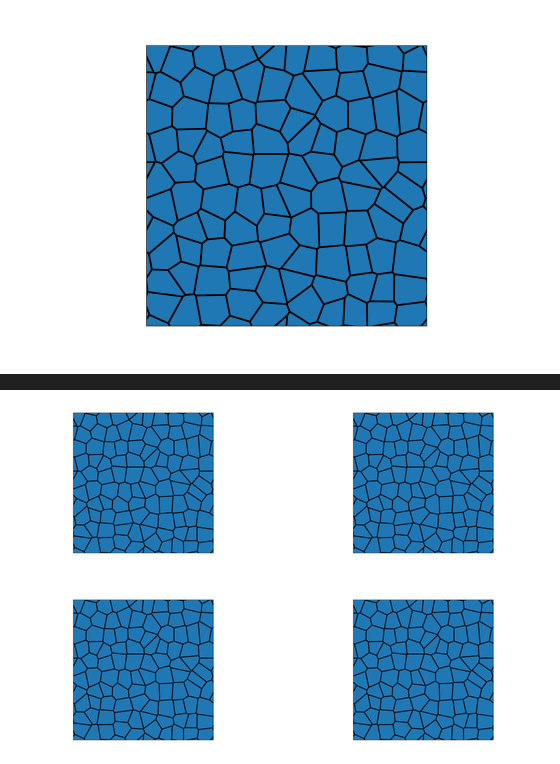
Top, the tile; bottom, the same tile 2 across and 2 down.
Reproduce this pattern procedurally as a WebGL 1 fragment shader.

```glsl
precision highp float;
// A square panel of blue Voronoi cells with thin black seams on white ground.
// Sites are a jittered grid whose hash wraps; seams use the exact distance to
// the bisectors. The plain margin lets the canvas tile without a seam.

uniform vec2 u_resolution;

const vec3 GROUND_COLOR = vec3(1.0);
const vec3 CELL_COLOR = vec3(0.122, 0.467, 0.706);
const vec3 SEAM_COLOR = vec3(0.0, 0.004, 0.008);

const vec2 PANEL_CENTER = vec2(0.512, 0.503); // share of the canvas
const float PANEL_SIZE = 0.751;               // share of the canvas height
const float CELLS = 10.0;                     // whole cells across the panel
const float JITTER = 0.72;                    // 0 = square grid, 1 = free
const float SEAM_WIDTH = 0.064;               // in cells
const float FRAME_WIDTH = 0.02;               // in cells
const float SOFTNESS = 1.0;                   // edge ramp, in pixels
const float SEED = 17.0;

vec2 hash2(vec2 p) {
  vec3 q = fract(vec3(p.xyx) * vec3(0.1031, 0.1030, 0.0973));
  q += dot(q, q.yzx + 33.33);
  return fract((q.xx + q.yz) * q.zy);
}

// Site position of a grid cell; the grid repeats after CELLS.
vec2 site(vec2 cell) {
  vec2 h = hash2(mod(cell, CELLS) + SEED);
  return cell + 0.5 + JITTER * (h - 0.5);
}

// Distance from p to the nearest border between Voronoi cells.
float seamDistance(vec2 p) {
  vec2 base = floor(p);
  vec2 nearestCell = base;
  vec2 toNearest = vec2(0.0);
  float best = 1e3;
  for (int j = -1; j <= 1; j++) {
    for (int i = -1; i <= 1; i++) {
      vec2 cell = base + vec2(float(i), float(j));
      vec2 r = site(cell) - p;
      float d = dot(r, r);
      if (d < best) {
        best = d;
        nearestCell = cell;
        toNearest = r;
      }
    }
  }
  // Bisectors between the nearest site and its neighbours
  float seam = 1e3;
  for (int j = -2; j <= 2; j++) {
    for (int i = -2; i <= 2; i++) {
      vec2 r = site(nearestCell + vec2(float(i), float(j))) - p;
      vec2 span = r - toNearest;
      if (dot(span, span) > 1e-4) {
        seam = min(seam, dot(0.5 * (toNearest + r), normalize(span)));
      }
    }
  }
  return seam;
}

// Coverage of a signed distance (negative inside) with a soft edge.
float coverage(float d, float ramp) {
  return clamp(0.5 - d / ramp, 0.0, 1.0);
}

void main() {
  // Cell units, measured from the panel center
  float scale = CELLS / (PANEL_SIZE * u_resolution.y);
  vec2 p = (gl_FragCoord.xy - PANEL_CENTER * u_resolution) * scale;
  float ramp = SOFTNESS * scale;

  // Panel shape and its thin frame
  float panelEdge = max(abs(p.x), abs(p.y)) - 0.5 * CELLS;
  float panel = coverage(panelEdge, scale);
  float frame = coverage(-panelEdge - FRAME_WIDTH, ramp);

  // Seams between the cells
  float seam = coverage(seamDistance(p + 0.5 * CELLS) - 0.5 * SEAM_WIDTH, ramp);

  vec3 color = mix(CELL_COLOR, SEAM_COLOR, max(seam, frame));
  gl_FragColor = vec4(mix(GROUND_COLOR, color, panel), 1.0);
}
```
